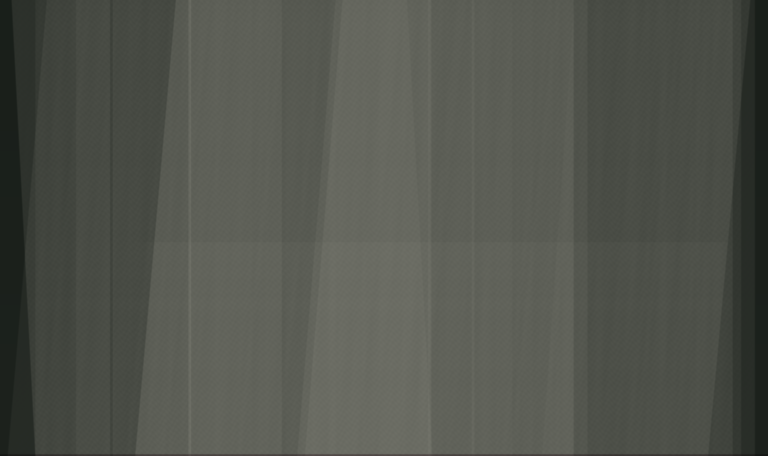
This background is drawn by a Shadertoy shader. Its source:

```glsl
// Draws dim grey-green curtain panels with slanted folds and a faint woven grain.

const vec3 SHADOW = vec3(0.120, 0.140, 0.120);
const vec3 LIGHT = vec3(0.425, 0.430, 0.395);
const float START_TONE = -0.05;
const float HORIZON = 0.469;
const float HORIZON_LIFT = 0.045;
const float VERTICAL_FADE = 0.04;
const float STREAK_STRENGTH = 0.04;
const float WEAVE_STRENGTH = 0.025;
const float WEAVE_COUNT = 128.0;
const float EDGE_SOFTNESS = 0.0008;

// Slanted folds: x at the bottom, x at the top, tone step
const vec3 FOLDS[8] = vec3[8](
    vec3(0.046, 0.015, 0.22), vec3(0.010, 0.061, 0.12),
    vec3(0.176, 0.229, 0.24), vec3(0.387, 0.437, 0.10),
    vec3(0.397, 0.446, 0.10), vec3(0.563, 0.530, -0.06),
    vec3(0.706, 0.748, 0.04), vec3(0.922, 0.977, -0.16));

// Upright seams: x, tone step
const vec2 SEAMS[10] = vec2[10](
    vec2(0.046, 0.09), vec2(0.099, 0.09), vec2(0.146, -0.02),
    vec2(0.247, 0.06), vec2(0.367, -0.09), vec2(0.562, -0.07),
    vec2(0.667, -0.04), vec2(0.747, -0.15), vec2(0.765, -0.09),
    vec2(0.954, -0.12));

// Thin threads: x, tone change
const vec2 THREADS[4] = vec2[4](
    vec2(0.145, -0.13), vec2(0.247, 0.14), vec2(0.559, 0.06), vec2(0.616, 0.07));

float hash(float n) {
    n = fract(n * 0.1031);
    n *= n + 33.33;
    return fract(n * (n + n));
}

float noise(float x) {
    float cell = floor(x);
    float f = fract(x);
    return mix(hash(cell), hash(cell + 1.0), f * f * (3.0 - 2.0 * f)) - 0.5;
}

float rise(float edge, float x, float blur) {
    return smoothstep(edge - blur, edge + blur, x);
}

// Sum of all panel steps at a point
float panelTone(vec2 uv, float blur) {
    float tone = START_TONE;
    for (int i = 0; i < FOLDS.length(); i++) {
        float edge = mix(FOLDS[i].x, FOLDS[i].y, uv.y);
        tone += FOLDS[i].z * rise(edge, uv.x, blur);
    }
    for (int i = 0; i < SEAMS.length(); i++) {
        tone += SEAMS[i].y * rise(SEAMS[i].x, uv.x, blur);
    }
    for (int i = 0; i < THREADS.length(); i++) {
        float d = abs(uv.x - THREADS[i].x);
        tone += THREADS[i].y * (1.0 - smoothstep(0.0005, 0.0015 + blur, d));
    }
    // Dark right border
    tone -= 0.11 * rise(0.965, uv.x, blur);
    tone -= 0.15 * rise(0.983, uv.x, blur);
    return tone;
}

// Upright, leaning and level fibres
float streaks(vec2 uv) {
    float leaning = uv.x - 0.06 * uv.y;
    return noise(uv.x * 90.0) * 0.5 + noise(uv.x * 230.0 + 700.0) * 0.5
         + noise(leaning * 180.0 + 40.0) * 0.6
         + noise(uv.y * 45.0 + 90.0) * 0.25 + noise(uv.y * 130.0 + 300.0) * 0.25;
}

// Fine cloth grain of crossing threads
float weave(vec2 uv, float aspect) {
    vec2 p = vec2(uv.x, uv.y / aspect) * WEAVE_COUNT * 6.2832;
    return sin(p.x + 0.2 * p.y) * sin(p.y + 0.9 * sin(p.x * 0.5));
}

void mainImage(out vec4 fragColor, in vec2 fragCoord) {
    vec2 uv = fragCoord / iResolution.xy;
    vec2 pixel = 1.0 / iResolution.xy;
    float blur = EDGE_SOFTNESS + 0.5 * pixel.x;

    float tone = panelTone(uv, blur);
    tone += VERTICAL_FADE * (0.5 - uv.y);

    // Lighter lower cloth between the side folds
    float span = rise(0.19, uv.x, 0.02) * (1.0 - rise(0.945, uv.x, 0.01));
    float below = 1.0 - rise(HORIZON, uv.y, 0.001 + 0.5 * pixel.y);
    tone += HORIZON_LIFT * span * below * mix(0.4, 1.0, uv.y / HORIZON);

    // Broad lift of the cloth, fading out in the darkest borders
    float cloth = smoothstep(0.0, 0.4, tone);
    tone += cloth * 0.07;
    tone += cloth * STREAK_STRENGTH * streaks(uv);
    tone += cloth * WEAVE_STRENGTH * weave(uv, iResolution.x / iResolution.y);

    vec3 color = mix(SHADOW, LIGHT, tone);

    // Dim hem along the bottom
    float hem = 1.0 - smoothstep(0.002, 0.006, uv.y);
    color = mix(color, color * vec3(0.76, 0.68, 0.72), hem);
    fragColor = vec4(clamp(color, 0.0, 1.0), 1.0);
}
```
